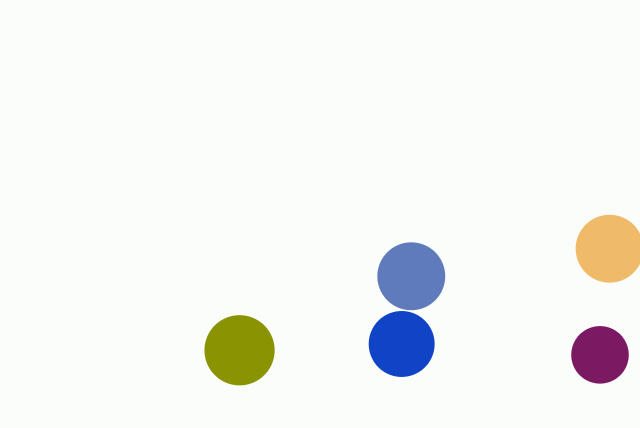
Reproduce this background procedurally as a Shadertoy shader.

```glsl
// Five flat coloured discs scattered over the lower right of a near-white field.
// Each disc is a circle distance function with a soft edge one pixel wide,
// composited over the paper in a loop.

#define PAPER  vec3(0.984, 0.994, 0.983)
#define OLIVE  vec3(0.540, 0.575, 0.006)
#define STEEL  vec3(0.376, 0.482, 0.732)
#define COBALT vec3(0.066, 0.262, 0.775)
#define AMBER  vec3(0.940, 0.735, 0.412)
#define PLUM   vec3(0.482, 0.102, 0.384)
#define DISC_COUNT 5

// Centre as a fraction of the canvas (xy), radius in canvas heights (z).
const vec3 discs[DISC_COUNT] = vec3[](
    vec3(0.3743, 0.1816, 0.0820),
    vec3(0.6426, 0.3545, 0.0793),
    vec3(0.6276, 0.1963, 0.0770),
    vec3(0.9525, 0.4189, 0.0793),
    vec3(0.9375, 0.1709, 0.0672));

const vec3 inks[DISC_COUNT] = vec3[](OLIVE, STEEL, COBALT, AMBER, PLUM);

float circleDistance(vec2 point, vec2 centre, float radius) {
    return length(point - centre) - radius;
}

// Coverage of a shape whose edge blends over one pixel.
float coverage(float dist, float pixel) {
    return clamp(0.5 - dist / pixel, 0.0, 1.0);
}

void mainImage(out vec4 fragColor, in vec2 fragCoord) {
    // Canvas units: height is 1, width is the aspect ratio.
    vec2 canvas = vec2(iResolution.x / iResolution.y, 1.0);
    vec2 point = fragCoord / iResolution.y;
    float pixel = 1.0 / iResolution.y;

    vec3 color = PAPER;

    // Lay each disc over the paper.
    for (int i = 0; i < DISC_COUNT; i++) {
        float dist = circleDistance(point, discs[i].xy * canvas, discs[i].z);
        color = mix(color, inks[i], coverage(dist, pixel));
    }

    fragColor = vec4(color, 1.0);
}
```
